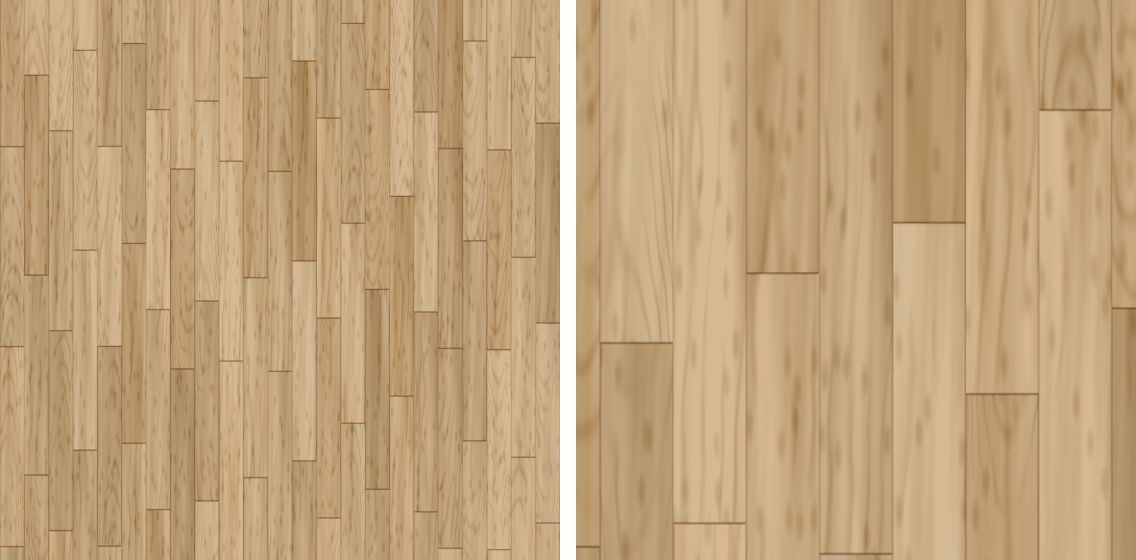
Left: the whole. Right: its middle third, enlarged.
Reproduce this texture procedurally as a Shadertoy shader.

```glsl
#define COLUMNS 23.0
#define PLANK_LENGTH 0.357
#define FIRST_END 0.305
#define STAGGER 0.4457
#define STAGGER_JITTER 0.28
#define SEAM_WIDTH 0.0007
#define BASE_TONE 0.74
#define TONE_SPREAD 0.62
#define RING_DARKNESS 0.42
#define FLECK_DARKNESS 0.45
#define DARK_WOOD vec3(0.66, 0.53, 0.355)
#define LIGHT_WOOD vec3(0.81, 0.70, 0.545)

vec3 hash3(vec2 cell) {
    vec3 p = fract(vec3(cell.xyx) * vec3(0.1031, 0.1030, 0.0973));
    p += dot(p, p.yxz + 33.33);
    return fract((p.xxy + p.yzz) * p.zyx);
}

// Layered sines, wavering along y
float waves(vec2 p, float seed) {
    float sum = 0.0, amplitude = 0.5;
    for (int i = 0; i < 4; i++) {
        sum += amplitude * sin(p.x + sin(p.y + seed) + seed)
                         * cos(p.y + 0.6 * p.x + 1.7 * seed);
        p *= 1.8;
        seed += 2.3;
        amplitude *= 0.55;
    }
    return sum;
}

// Cellular noise: sparse marks around some of the cell points
float flecks(vec2 p) {
    vec2 cell = floor(p);
    float mark = 0.0;
    for (int j = -1; j <= 1; j++)
    for (int i = -1; i <= 1; i++) {
        vec2 neighbour = cell + vec2(i, j);
        vec3 r = hash3(neighbour + 50.0);
        float d = length(p - neighbour - r.xy);
        mark = max(mark, step(0.78, r.z) * smoothstep(0.5, 0.05, d));
    }
    return mark;
}

// Tone of the wood; q is measured in plank widths
float grain(vec2 q, vec3 r, float seed) {
    float arched = smoothstep(0.45, 0.65, r.y);
    float drift = waves(q * vec2(1.6, 0.45), seed);
    float heart = q.x - mix(0.25, 0.75, r.z) - 0.25 * drift;

    // Growth rings: upright lines or nested arches
    float straight = 0.9 * q.x + 0.22 * drift + 0.025 * q.y;
    float arches = 1.9 * heart * heart + (r.x - 0.5 > 0.0 ? 0.2 : -0.2) * q.y + 0.18 * drift;
    float phase = 6.2832 * mix(3.6, 4.6, r.x) * mix(straight, arches, arched);
    float ring = pow(0.5 + 0.5 * sin(phase), 5.0);
    float presence = smoothstep(-0.3, 0.4, waves(q * vec2(2.2, 0.6), seed + 9.0));

    // Broad bands, fine fibres and one occasional brown vein
    float bands = waves(q * vec2(5.0, 0.16), seed + 3.0);
    float fibres = waves(q * vec2(10.0, 0.5), seed + 6.0);
    float vein = smoothstep(0.09, 0.0, abs(heart)) * step(0.6, fract(seed))
               * smoothstep(-0.1, 0.4, sin(0.6 * q.y + seed));

    return mix(0.6, 0.3, arched) * bands + 0.28 * fibres
         - RING_DARKNESS * ring * presence - 0.35 * vein;
}

void mainImage(out vec4 fragColor, in vec2 fragCoord) {
    vec2 uv = fragCoord / iResolution.y;
    float pixel = 1.0 / iResolution.y;

    // Staggered planks
    float column = floor(uv.x * COLUMNS);
    float jitter = (hash3(vec2(column, 71.0)).x - 0.5) * STAGGER_JITTER;
    float along = (1.0 - uv.y - FIRST_END) / PLANK_LENGTH - STAGGER * column + jitter;
    float row = floor(along);
    vec2 local = vec2(fract(uv.x * COLUMNS), fract(along));
    vec2 plank = vec2(column, row + 40.0);
    vec3 r = hash3(plank);
    vec3 tint = hash3(plank + 17.0);

    // Wood
    vec2 q = local * vec2(1.0, PLANK_LENGTH * COLUMNS);
    float tone = BASE_TONE + TONE_SPREAD * (tint.x - 0.5);
    tone += grain(q, r, 40.0 * tint.y);
    tone -= FLECK_DARKNESS * flecks(q * vec2(6.0, 1.5) + 13.0 * plank);
    vec3 color = mix(DARK_WOOD, LIGHT_WOOD, clamp(tone, -0.5, 1.15));
    color += (tint.z - 0.5) * vec3(0.016, -0.004, -0.022);

    // Faint long seams and clearer end seams
    vec2 edge = min(local, 1.0 - local) * vec2(1.0 / COLUMNS, PLANK_LENGTH);
    vec2 seam = 1.0 - smoothstep(vec2(0.0), vec2(SEAM_WIDTH + pixel), edge);
    float shade = max(seam.x * mix(0.08, 0.24, r.z), seam.y * 0.34);
    color *= 1.0 - shade * vec3(0.8, 1.0, 1.15);

    fragColor = vec4(color, 1.0);
}
```
